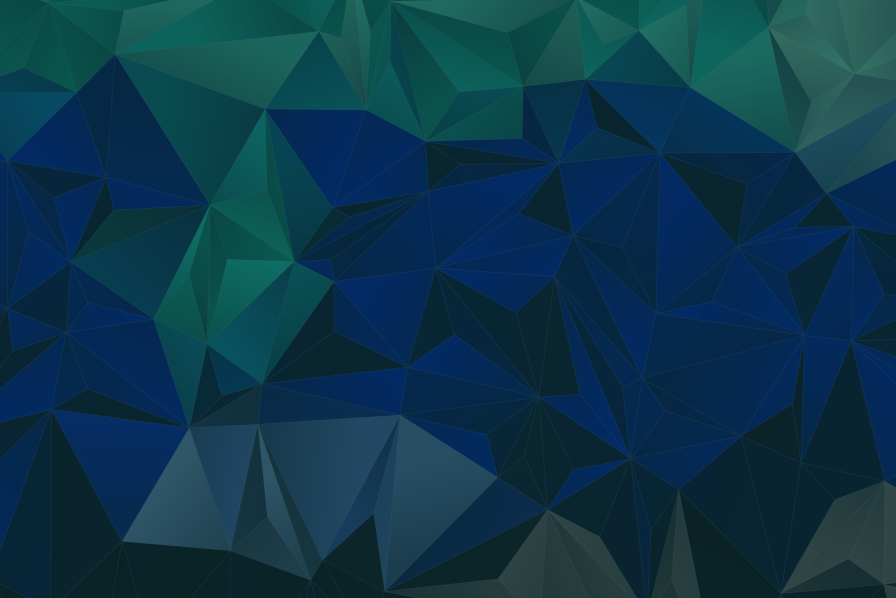
Reproduce this background procedurally as a WebGL 2 fragment shader.

```glsl
#version 300 es
precision highp float;
// Low-poly mosaic of shaded triangles: teal above, navy in the middle, slate and near-black below.

#define CELLS 6.2        // mesh cells per canvas height
#define TILT 0.55        // rotation of the mesh in radians
#define JITTER 0.9       // vertex displacement, below 1
#define SPLIT 0.3        // chance that a triangle splits in three
#define SHADING 0.42     // strength of the gradient inside a triangle
#define SEAM_WIDTH 0.0012
#define SEAM_ALPHA 0.2
#define SAMPLES 3        // antialiasing samples per axis

uniform vec2 u_resolution;
out vec4 fragColor;

const vec3 NAVY  = vec3(0.010, 0.165, 0.390);
const vec3 DARK  = vec3(0.035, 0.145, 0.185);
const vec3 BLACK = vec3(0.040, 0.135, 0.145);
const vec3 TEAL  = vec3(0.050, 0.410, 0.375);
const vec3 SAGE  = vec3(0.240, 0.450, 0.400);
const vec3 SLATE = vec3(0.190, 0.340, 0.410);
const vec3 STONE = vec3(0.230, 0.310, 0.300);
const vec3 SEAM  = vec3(0.240, 0.440, 0.470);

struct Tri { vec2 a, b, c; };

vec3 hash(vec2 p) {
    vec3 q = fract(p.xyx * vec3(0.1031, 0.1030, 0.0973));
    q += dot(q, q.yxz + 33.33);
    return fract((q.xxy + q.yzz) * q.zyx);
}

float cross2(vec2 a, vec2 b) { return a.x * b.y - a.y * b.x; }
float area(Tri t) { return cross2(t.b - t.a, t.c - t.a); }
vec2 centre(Tri t) { return (t.a + t.b + t.c) / 3.0; }
vec3 seed(Tri t) { return hash(centre(t) * 517.0 + 40.0); }

// Signed distance to the nearest side, positive inside
float inset(vec2 p, Tri t) {
    float ab = cross2(normalize(t.b - t.a), p - t.a);
    float bc = cross2(normalize(t.c - t.b), p - t.b);
    float ca = cross2(normalize(t.a - t.c), p - t.c);
    return min(ab, min(bc, ca));
}

vec2 vertex(vec2 cell) {
    return cell + 0.5 + JITTER * (hash(cell + 71.0).xy - 0.5);
}

// Keeps whichever triangle holds the point more deeply
Tri pick(vec2 p, Tri s, Tri t) {
    if (inset(p, t) > inset(p, s)) return t;
    return s;
}

// Finds the mesh triangle around p, in cell units
Tri locate(vec2 p) {
    Tri best = Tri(vec2(-90.0), vec2(-89.0, -90.0), vec2(-90.0, -89.0));
    for (int k = 0; k < 4; k++) {
        vec2 cell = floor(p) - vec2(k & 1, k >> 1);
        vec2 a = vertex(cell), b = vertex(cell + vec2(1, 0));
        vec2 c = vertex(cell + 1.0), d = vertex(cell + vec2(0, 1));
        Tri abc = Tri(a, b, c), cda = Tri(c, d, a);
        Tri dab = Tri(d, a, b), bcd = Tri(b, c, d);
        bool alongAC = min(area(abc), area(cda)) > min(area(dab), area(bcd));
        if (alongAC) best = pick(p, pick(p, best, abc), cda);
        else best = pick(p, pick(p, best, dab), bcd);
    }
    // Fan some of the larger triangles out from an inner point
    vec3 r = seed(best);
    if (r.x < SPLIT * smoothstep(0.2, 0.7, area(best)) * 1.6) {
        vec3 w = 0.4 + hash(r.yz * 311.0);
        w /= w.x + w.y + w.z;
        vec2 m = best.a * w.x + best.b * w.y + best.c * w.z;
        Tri first = Tri(best.a, best.b, m);
        Tri second = Tri(best.b, best.c, m);
        Tri third = Tri(best.c, best.a, m);
        best = pick(p, pick(p, first, second), third);
    }
    return best;
}

// Soft elliptical region, 1 at its middle
float patchMask(vec2 uv, vec2 mid, vec2 radius) {
    return 1.0 - smoothstep(0.65, 1.15, length((uv - mid) / radius));
}

vec3 facetColour(vec2 uv, vec3 r) {
    vec2 at = uv + (r.yz - 0.5) * vec2(0.04, 0.1);
    vec3 col = mix(DARK, NAVY, smoothstep(0.12, 0.85, r.x));
    col = mix(col, BLACK, 0.8 * patchMask(at, vec2(0.89, 0.22), vec2(0.12, 0.16)));
    col = mix(col, BLACK, 1.0 - smoothstep(0.06, 0.18, at.y));
    float slate = patchMask(at, vec2(0.32, 0.18), vec2(0.24, 0.13));
    col = mix(col, SLATE, slate * (0.25 + 0.75 * r.z));
    float stone = patchMask(at, vec2(0.65, 0.0), vec2(0.14, 0.07))
                + patchMask(at, vec2(1.0, 0.06), vec2(0.1, 0.1));
    col = mix(col, STONE, 0.8 * min(stone, 1.0));
    float teal = max(smoothstep(0.76, 0.89, at.y),
                     patchMask(at, vec2(0.25, 0.59), vec2(0.1, 0.24)));
    col = mix(col, TEAL * (0.75 + 0.3 * r.y), teal);
    float sage = patchMask(at, vec2(1.0, 0.93), vec2(0.15, 0.18))
               + 0.5 * step(0.75, r.z) * smoothstep(0.84, 0.95, at.y);
    return mix(col, SAGE, 0.8 * min(sage, 1.0));
}

vec3 mosaic(vec2 p) {
    mat2 turn = mat2(cos(TILT), sin(TILT), -sin(TILT), cos(TILT));
    vec2 g = turn * p * CELLS;
    Tri t = locate(g);
    vec2 mid = centre(t);
    vec3 r = seed(t);
    vec2 uv = (mid * turn) / CELLS / vec2(u_resolution.x / u_resolution.y, 1.0);
    vec3 col = facetColour(uv, r);
    // Linear shade across the facet
    float angle = 6.2832 * r.z;
    float ramp = clamp(0.35 + dot(g - mid, vec2(cos(angle), sin(angle))), 0.0, 1.0);
    col = mix(col, DARK, SHADING * ramp);
    float seam = 1.0 - smoothstep(0.0, SEAM_WIDTH, inset(g, t) / CELLS);
    return mix(col, SEAM, SEAM_ALPHA * seam);
}

void main() {
    vec3 sum = vec3(0.0);
    for (int i = 0; i < SAMPLES * SAMPLES; i++) {
        vec2 offset = (vec2(i % SAMPLES, i / SAMPLES) + 0.5) / float(SAMPLES) - 0.5;
        sum += mosaic((gl_FragCoord.xy + offset) / u_resolution.y);
    }
    fragColor = vec4(sum / float(SAMPLES * SAMPLES), 1.0);
}
```
